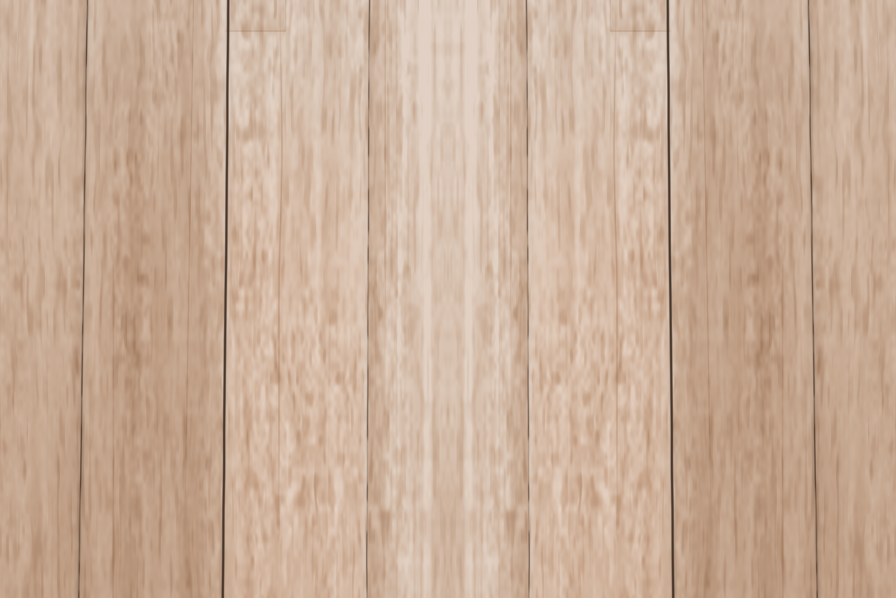
Write a Shadertoy shader that draws this texture.

```glsl
// Pale oak planks standing upright, mirrored about the vertical centre line.
// Each half holds four boards parted by leaning seams; stretched value noise
// gives fine grain, sparse pores and ray flecks, and soft lines give the wear.

float hash(vec2 cell) {
    uvec2 q = uvec2(ivec2(cell)) * uvec2(1597334673u, 3812015801u);
    uint n = (q.x ^ q.y) * 1597334673u;
    n = (n ^ (n >> 15)) * 2246822519u;
    return float((n ^ (n >> 13)) >> 8) / 16777216.0;
}

float noise(vec2 p) {
    vec2 i = floor(p), f = fract(p);
    f = f * f * (3.0 - 2.0 * f);
    return mix(mix(hash(i), hash(i + vec2(1, 0)), f.x),
               mix(hash(i + vec2(0, 1)), hash(i + vec2(1, 1)), f.x), f.y);
}

float fbm(vec2 p) {
    float sum = 0.0, amp = 0.5;
    for (int i = 0; i < 3; i++) {
        sum += amp * noise(p);
        p = p * 2.03 + 17.3;
        amp *= 0.5;
    }
    return sum / 0.875;
}

// Soft line of the given half width, blurred over about a pixel and a half.
float line(float dist, float halfWidth) {
    float blur = max(0.0011, 0.75 / iResolution.x);
    return 1.0 - smoothstep(halfWidth - blur, halfWidth + blur, abs(dist));
}

float band(float x, float from, float to, float soft) {
    return smoothstep(from - soft, from + soft, x) * (1.0 - smoothstep(to - soft, to + soft, x));
}

void mainImage(out vec4 fragColor, in vec2 fragCoord) {
    vec2 uv = fragCoord / iResolution.xy;
    float d = abs(uv.x - 0.5);              // distance from the mirror line
    float y = uv.y, low = 1.0 - y;

    // Seams: faint and broken, then dark and solid, then thin
    float board = 0.0, seam = 0.0, rim = 0.0;
    for (int i = 0; i < 3; i++) {
        float k = float(i);
        float edge = 0.0892 + 0.159 * k + (0.003 + 0.0033 * k) * (0.5 - y);
        edge += 0.0006 * (noise(vec2(k * 31.0, y * 14.0)) - 0.5);
        float gap = d - edge;
        board += step(0.0, gap);
        float worn = smoothstep(0.3, 0.85, noise(vec2(k * 7.0 + 3.0, y * 40.0)));
        float depth = i == 0 ? 0.26 + 0.4 * worn : (i == 1 ? 0.95 : 0.55 + 0.3 * worn);
        seam = max(seam, depth * line(gap, i == 1 ? 0.0013 : 0.0007));
        rim += (0.02 + 0.02 * k) * exp(-abs(gap) * 260.0);
    }

    // Grain coordinates, bent gently away from the centre, shifted per board
    vec2 g = vec2(d, y * 0.668) + board * vec2(3.7, 5.3);
    float bend = smoothstep(0.02, 0.15, d);
    g.x += bend * 0.008 * (noise(g * vec2(9.0, 3.0)) - 0.5);
    g.x += (0.3 + 0.7 * bend) * 0.0025 * (noise(g * vec2(60.0, 26.0)) - 0.5);
    float broad = fbm(g * vec2(32.0, 0.8));
    float fine = fbm(g * vec2(105.0, 3.5) + 40.0);
    float pores = noise(g * vec2(270.0, 24.0) + 9.0);
    float dashes = noise(g * vec2(210.0, 44.0) + 210.0);
    float flecks = noise(g * vec2(200.0, 75.0) + 70.0);
    float ticks = noise(g * vec2(300.0, 120.0) + 130.0);

    // Tone from 0 (tan) to 1 (cream): bright centre, darker outer boards
    float tone = mix(0.94, 0.76, smoothstep(0.03, 0.14, d));
    tone = mix(tone, 0.47, smoothstep(0.24, 0.26, d));
    tone += (0.14 + 0.28 * smoothstep(0.1, 0.3, d)) * (y - 0.5);
    tone += 0.34 * (broad - 0.5) + 0.48 * (fine - 0.5) + 0.05;

    // Sparse dark pores and ray flecks, gathered in drifting patches
    float patches = smoothstep(0.3, 0.7, noise(g * vec2(24.0, 4.0) + 5.0));
    float rough = (0.4 + 0.6 * patches) * (0.35 + 0.65 * smoothstep(0.025, 0.06, d));
    tone -= 0.32 * smoothstep(0.55, 0.95, pores) * (1.0 - 0.4 * patches);
    tone -= 0.34 * rough * smoothstep(0.6, 0.95, dashes);
    tone += rough * (0.30 * (flecks - 0.45) + 0.26 * (ticks - 0.5));

    // Lamination strips of the centre board and a shaded patch further out
    tone -= 0.10 * band(d, 0.057, 0.070, 0.001) + 0.22 * band(d, 0.070, 0.089, 0.001);
    tone -= 0.10 * band(d, 0.0, 0.018, 0.002) * (0.3 + 0.7 * low);
    tone += 0.28 * band(d, 0.0185, 0.0265, 0.002) * (0.75 + 0.25 * y);
    tone -= 0.22 * exp(-pow((d - 0.345) / 0.035, 2.0) - pow((y - 0.55) / 0.4, 2.0));

    // Long dark grain lines inside the boards
    float wander = 0.012 * (noise(vec2(2.0, y * 4.0)) - 0.5);
    float streak = 0.45 * line(d - 0.190 - wander, 0.0008) * band(y, 0.2, 0.92, 0.12);
    streak += 0.40 * line(d - 0.284 - 0.011 * low, 0.0005) * smoothstep(0.1, 0.3, y);
    streak += 0.28 * line(d - 0.374 - 0.4 * wander, 0.0008) * smoothstep(0.35, 0.6, low);
    streak += 0.40 * line(d - 0.070, 0.0005) * smoothstep(0.2, 0.8, y);
    streak += 0.18 * line(d - 0.057, 0.0005);
    tone -= streak + 0.14 * exp(-abs(d - 0.190 - wander) * 140.0);

    // Butt joint near the top of the second board
    float jointSpan = band(d, 0.181, 0.248, 0.001);
    tone -= 0.45 * jointSpan * line((y - 0.948) * 0.668, 0.0005);
    tone -= 0.14 * jointSpan * smoothstep(0.945, 0.95, y);
    tone -= 0.25 * line(d - 0.181, 0.0006) * step(0.948, y);

    // Colour: tan to cream with warmer midtones, warmest low on the second board
    tone = clamp(tone, -0.35, 1.12);
    vec3 col = mix(vec3(0.70, 0.565, 0.465), vec3(0.865, 0.79, 0.73), tone);
    col -= vec3(0.0, 0.045, 0.09) * max(tone * (1.0 - tone), 0.0);
    col += vec3(0.010, -0.002, -0.008) * band(d, 0.09, 0.25, 0.02) * smoothstep(0.95, 0.5, y);
    col = mix(col, vec3(dot(col, vec3(0.34, 0.4, 0.26))), 0.06 * smoothstep(0.6, 1.0, y));
    col = mix(col * (1.0 - rim), vec3(0.24, 0.18, 0.14), seam);
    fragColor = vec4(clamp(col, 0.0, 1.0), 1.0);
}
```
